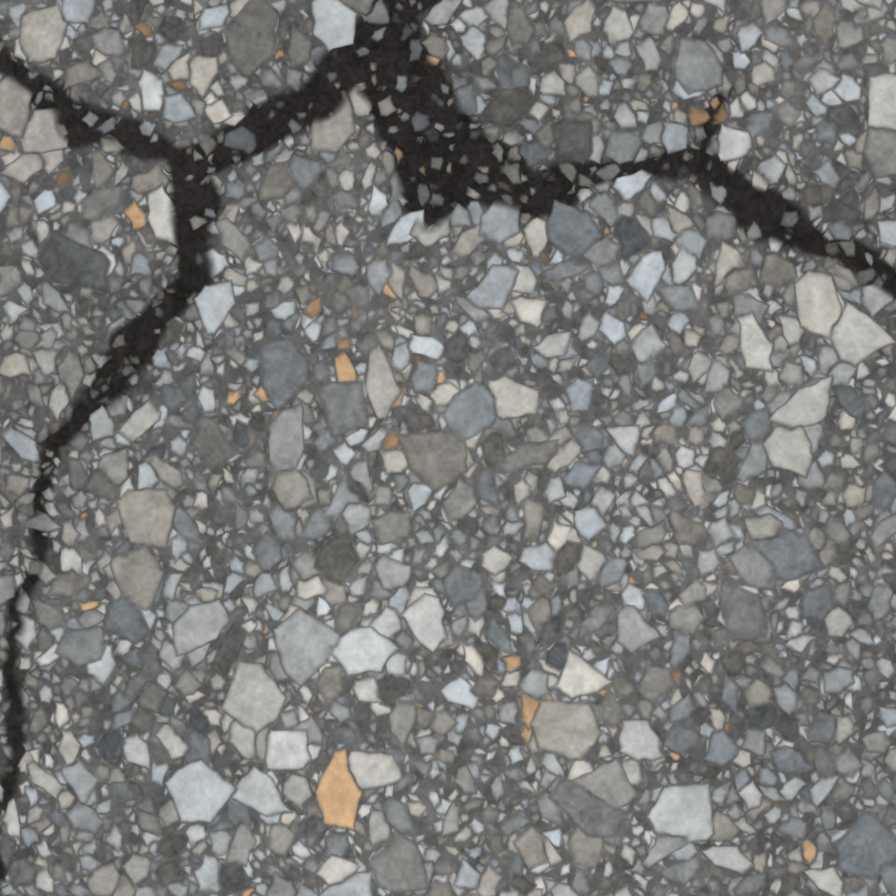
Write a Shadertoy shader that draws this texture.

```glsl
// Worn asphalt: angular grey aggregate set in dark binder, split by rubble-filled cracks.
// Four layers of random convex polygons are laid from fine grit to large stones;
// the cracks are noise-warped paths of varying width that hide or loosen the stones.

const float TAU = 6.2831853;
const float SOFTNESS = 0.0021;
const vec3 BINDER = vec3(0.375, 0.372, 0.37);
const vec3 SOIL = vec3(0.185, 0.175, 0.17);
const vec3 COOL = vec3(0.955, 1.0, 1.035);
const vec3 WARM = vec3(1.03, 1.0, 0.945);
const vec3 OCHRE = vec3(1.12, 0.93, 0.72);

// Crack paths: x, y, half width
const vec3 LEFT_CRACK[8] = vec3[8](
    vec3(-0.01, 0.02, 0.007), vec3(0.03, 0.33, 0.007), vec3(0.06, 0.51, 0.010), vec3(0.15, 0.61, 0.026),
    vec3(0.21, 0.69, 0.020), vec3(0.21, 0.82, 0.027), vec3(0.36, 0.88, 0.025), vec3(0.46, 1.02, 0.030));
const vec3 RIGHT_CRACK[8] = vec3[8](
    vec3(0.43, 0.95, 0.042), vec3(0.49, 0.81, 0.050), vec3(0.60, 0.79, 0.024), vec3(0.70, 0.815, 0.012),
    vec3(0.79, 0.82, 0.018), vec3(0.86, 0.765, 0.028), vec3(0.93, 0.72, 0.020), vec3(1.02, 0.66, 0.018));

struct Stone { float dist; vec2 cell; vec2 centre; };

vec4 hash4(vec2 p) {
    vec4 q = fract(p.xyxy * vec4(0.1031, 0.1030, 0.0973, 0.1099));
    q += dot(q, q.wzxy + 33.33);
    return fract((q.xxyz + q.yzzw) * q.zywx);
}

float noise(vec2 p) {
    vec2 i = floor(p), f = fract(p);
    f = f * f * (3.0 - 2.0 * f);
    float low = mix(hash4(i).x, hash4(i + vec2(1, 0)).x, f.x);
    float high = mix(hash4(i + vec2(0, 1)).x, hash4(i + vec2(1, 1)).x, f.x);
    return mix(low, high, f.y);
}

float fbm(vec2 p) {
    return 0.55 * noise(p) + 0.3 * noise(p * 2.1 + 17.0) + 0.15 * noise(p * 4.3 + 31.0);
}

// Tapered line between two points given as x, y, half width
float taper(vec2 p, vec3 a, vec3 b) {
    vec2 along = b.xy - a.xy;
    float t = clamp(dot(p - a.xy, along) / dot(along, along), 0.0, 1.0);
    return length(p - a.xy - along * t) - mix(a.z, b.z, t);
}

float pathDistance(vec2 p, vec3 path[8]) {
    float d = 9.0;
    for (int i = 0; i < 7; i++) d = min(d, taper(p, path[i], path[i + 1]));
    return d;
}

float crackDistance(vec2 p) {
    p += 0.05 * (vec2(fbm(p * 13.0), fbm(p * 13.0 + 40.0)) - 0.5);
    float d = min(pathDistance(p, LEFT_CRACK), pathDistance(p, RIGHT_CRACK));
    d = min(d, taper(p, vec3(-0.02, 0.95, 0.012), vec3(0.09, 0.865, 0.018)));
    d = min(d, taper(p, vec3(0.09, 0.865, 0.018), vec3(0.21, 0.83, 0.012)));
    return min(d, taper(p, vec3(0.785, 0.81, 0.012), vec3(0.81, 0.89, 0.007)));
}

// Random convex polygon, stretched along a mostly upright axis
float polygon(vec2 p, float radius, vec2 seed) {
    vec4 h = hash4(seed + 71.0);
    float turn = (h.x - 0.5) * 2.4, stretch = mix(0.95, 1.4, h.y);
    p = mat2(cos(turn), sin(turn), -sin(turn), cos(turn)) * p * vec2(stretch, 1.0 / stretch);
    float d = -9.0;
    for (int k = 0; k < 6; k++) {
        vec4 side = hash4(seed + float(k) * 7.3 + 11.0);
        float angle = (float(k) + 0.8 * side.x) * TAU / 6.0;
        d = max(d, dot(p, vec2(cos(angle), sin(angle))) - radius * mix(0.65, 1.1, side.y));
    }
    return d;
}

// Closest stone of a jittered grid, trimmed to leave a gap to its neighbour
Stone nearestStone(vec2 p, float cells, float share, float seed) {
    vec2 q = p * cells;
    Stone s = Stone(9.0, vec2(0), vec2(0));
    float second = 9.0;
    for (int j = -1; j <= 1; j++)
    for (int i = -1; i <= 1; i++) {
        vec2 cell = floor(q) + vec2(i, j);
        vec4 h = hash4(cell + seed);
        if (h.z > share) continue;
        vec2 centre = cell + 0.5 + (h.xy - 0.5) * 0.8;
        float d = polygon(q - centre, mix(0.32, 0.54, h.w), cell + seed);
        second = min(second, max(d, s.dist));
        if (d < s.dist) s = Stone(d, cell, centre / cells);
    }
    s.dist = max(s.dist, 0.5 * (s.dist - second)  + 0.0013 * cells) / cells;
    return s;
}

vec3 stoneColour(vec2 p, vec4 h) {
    float tone = mix(0.45, 0.78, h.x);
    tone = mix(tone, 0.37, step(h.z, 0.07));
    tone += 0.17 * (fbm(p * 75.0 + h.xy * 50.0) - 0.5);
    vec3 tint = mix(COOL, WARM, h.y);
    return tone * mix(tint, OCHRE, step(0.988, h.z));
}

// Paints one layer of stones with a binder rim; loose is the share kept inside cracks
vec3 layStones(vec3 below, vec3 bed, vec2 p, float cells, float share, float loose, float crack) {
    Stone s = nearestStone(p, cells, share, cells * 3.0);
    vec4 h = hash4(s.cell + cells + 5.0);
    float edge = mix(crack, crackDistance(s.centre), 0.5);
    float inCrack = 1.0 - smoothstep(-0.004, 0.004, edge);
    float visible = mix(1.0, step(h.w, loose), inCrack);
    float rim = 1.0 - smoothstep(0.0005, 0.004, s.dist);
    float body = 1.0 - smoothstep(-SOFTNESS, SOFTNESS, s.dist);
    float shade = mix(0.89, 1.0, smoothstep(0.0, 0.005, -s.dist)) * mix(1.0, 0.72, inCrack);
    vec3 colour = mix(below, bed, 0.75 * rim * visible);
    return mix(colour, stoneColour(p, h) * shade, body * visible);
}

void mainImage(out vec4 fragColor, in vec2 fragCoord) {
    vec2 uv = fragCoord / iResolution.y;
    vec2 p = uv + 0.004 * (vec2(noise(uv * 85.0), noise(uv * 85.0 + 60.0)) - 0.5);
    float crack = crackDistance(uv);

    // Binder, darkening to soil in the cracks
    vec3 bed = mix(SOIL, BINDER, smoothstep(-0.005, 0.008, crack));
    bed *= mix(0.9, 1.0, smoothstep(0.0, 0.06, crack)) * (0.78 + 0.44 * fbm(uv * 60.0));

    // Aggregate, fine to coarse
    vec3 colour = layStones(bed, bed, p, 88.0, 0.70, 0.28, crack);
    colour = layStones(colour, bed, p, 48.0, 0.72, 0.30, crack);
    colour = layStones(colour, bed, p, 28.0, 0.62, 0.14, crack);
    colour = layStones(colour, bed, p, 15.0, 0.34, 0.04, crack);

    // Broad staining and fine grain
    colour *= 0.90 + 0.20 * fbm(uv * 5.0 + 8.0);
    colour += 0.05 * (noise(uv * 240.0) - 0.5);
    fragColor = vec4(clamp(colour, 0.0, 1.0), 1.0);
}
```
